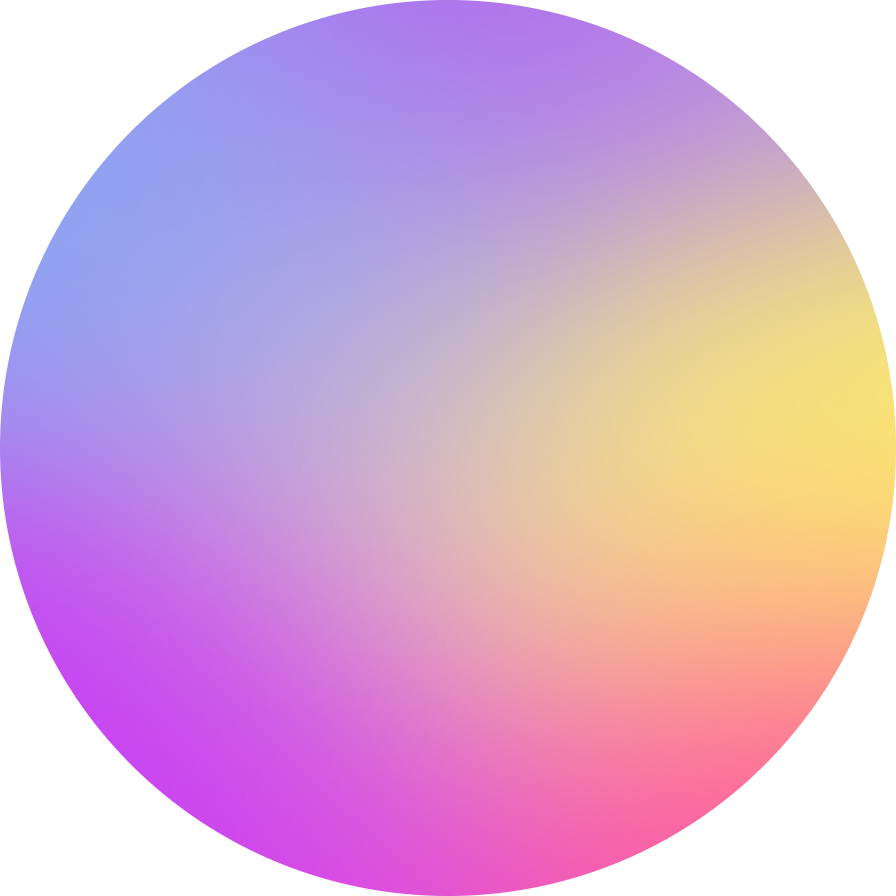
Reproduce this background procedurally as a Shadertoy shader.

```glsl
// A white field with a full-width disc filled by a soft blue, violet, magenta, coral and yellow mesh gradient.

#define DISC_RADIUS 0.5
#define FALLOFF 12.0
#define BLUE vec3(0.53, 0.64, 0.96)
#define PERIWINKLE vec3(0.62, 0.65, 0.93)
#define VIOLET vec3(0.71, 0.34, 0.93)
#define LILAC vec3(0.70, 0.57, 0.93)
#define MAGENTA vec3(0.77, 0.23, 0.96)
#define ROSE vec3(0.88, 0.27, 0.89)
#define CORAL vec3(1.00, 0.32, 0.62)
#define GOLD vec3(0.99, 0.94, 0.41)
#define YELLOW vec3(0.99, 0.93, 0.46)
#define BLUSH vec3(0.88, 0.76, 0.80)

// Colour in rgb, Gaussian weight in alpha; rgb is premultiplied.
vec4 glow(vec2 p, vec2 center, float strength, vec3 color) {
    vec2 d = p - center;
    float weight = strength * exp(-FALLOFF * dot(d, d));
    return vec4(color * weight, weight);
}

// Normalised blend of all glows.
vec3 meshGradient(vec2 p) {
    vec4 sum = vec4(0.0);

    // Cool upper half
    sum += glow(p, vec2(0.15, 0.76), 1.0, BLUE);
    sum += glow(p, vec2(0.40, 0.72), 1.0, PERIWINKLE);
    sum += glow(p, vec2(0.55, 1.02), 1.0, VIOLET);
    sum += glow(p, vec2(0.85, 0.95), 1.0, LILAC);

    // Saturated lower rim
    sum += glow(p, vec2(0.17, 0.16), 1.6, MAGENTA);
    sum += glow(p, vec2(0.48, -0.02), 1.0, ROSE);
    sum += glow(p, vec2(0.88, 0.04), 2.5, CORAL);

    // Warm right side and pale middle
    sum += glow(p, vec2(0.98, 0.50), 1.3, GOLD);
    sum += glow(p, vec2(0.75, 0.42), 1.3, YELLOW);
    sum += glow(p, vec2(0.45, 0.43), 1.0, BLUSH);

    return sum.rgb / sum.a;
}

void mainImage(out vec4 fragColor, in vec2 fragCoord) {
    float canvasSize = min(iResolution.x, iResolution.y);
    vec2 centered = (fragCoord - 0.5 * iResolution.xy) / canvasSize;

    // Disc edge, smoothed over about one pixel
    float edgeDistance = length(centered) - DISC_RADIUS;
    float disc = clamp(0.5 - edgeDistance * canvasSize, 0.0, 1.0);

    vec3 color = mix(vec3(1.0), meshGradient(centered + 0.5), disc);
    fragColor = vec4(color, 1.0);
}
```
